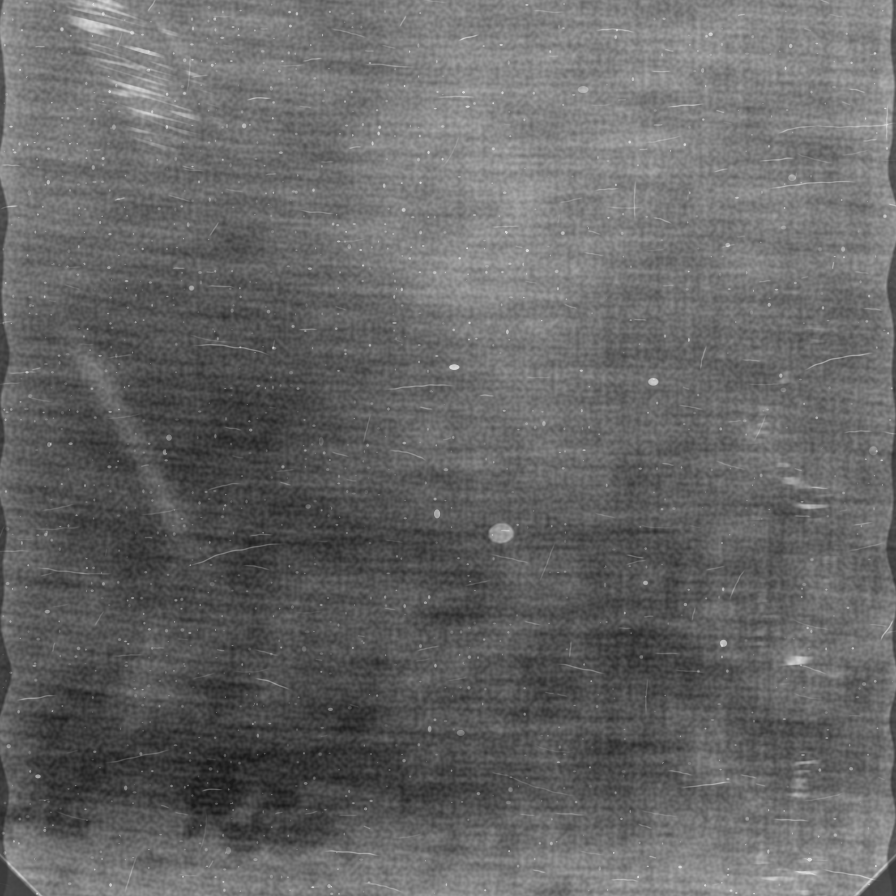
Give the GLSL for this texture, as a Shadertoy shader.

```glsl
#define BASE_TONE 0.335
#define GLOW 0.14
#define MOTTLE 0.24
#define BRUSH 0.085
#define GRAIN 0.13
#define DUST 0.30
#define SCRATCH 0.25
#define SCUFF 0.34
#define WEAR 0.20

float hash(vec2 p) {
    vec3 q = fract(p.xyx * 0.1031);
    q += dot(q, q.yzx + 33.33);
    return fract((q.x + q.y) * q.z);
}

vec2 hash2(vec2 p) {
    return vec2(hash(p), hash(p + 71.7));
}

float corner(vec2 cell, vec2 offset) {
    float a = 6.2832 * hash(cell + 200.0);
    return dot(vec2(cos(a), sin(a)), offset);
}

float gradientNoise(vec2 p) {
    vec2 i = floor(p), f = p - i, e = vec2(1, 0);
    vec2 u = f * f * f * (f * (f * 6.0 - 15.0) + 10.0);
    return mix(mix(corner(i, f), corner(i + e, f - e), u.x),
               mix(corner(i + e.yx, f - e.yx), corner(i + 1.0, f - 1.0), u.x), u.y);
}

float fbm(vec2 p) {
    float sum = 0.0, amp = 0.5;
    for (int i = 0; i < 5; i++) {
        sum += amp * gradientNoise(p);
        p = mat2(1.6, 1.2, -1.2, 1.6) * p + 17.3;
        amp *= 0.6;
    }
    return sum;
}

float below(float lo, float hi, float x) { return 1.0 - smoothstep(lo, hi, x); }

float blob(vec2 p, vec2 centre, vec2 size) {
    vec2 q = (p - centre) / size;
    return exp(-dot(q, q));
}

// Small irregular specks, at most one per cell
float dust(vec2 p, float cells, float share, float radius, float px) {
    vec2 id = floor(p * cells);
    vec2 centre = (id + 0.25 + 0.5 * hash2(id + cells)) / cells;
    vec2 q = (p - centre) * (0.7 + 0.7 * hash2(id + 31.0));
    float r = radius * (0.4 + 0.6 * hash(id + 53.0));
    float on = step(hash(id + 7.0 + cells), share);
    return on * (0.3 + 0.7 * hash(id + 91.0)) * below(r - px, r + px, length(q));
}

// Thin bent strokes, mostly close to horizontal
float scratches(vec2 p, float cells, float share, float px) {
    float sum = 0.0;
    vec2 g = p * cells, home = floor(g);
    for (int j = -1; j <= 1; j++)
    for (int i = -1; i <= 1; i++) {
        vec2 id = home + vec2(i, j), r = hash2(id + cells), s = hash2(id + 43.0);
        float a = (r.x - 0.55) * 0.6 + step(0.88, s.x) * 1.3;
        vec2 q = mat2(cos(a), -sin(a), sin(a), cos(a)) * (g - id - hash2(id + 19.0));
        float len = 0.12 + 0.55 * s.y * s.y;
        q.y += (r.y - 0.5) * 0.5 * q.x * q.x + 0.02 * gradientNoise(vec2(q.x * 6.0, r.y * 40.0));
        float line = below(0.0, 0.0007 + px, abs(q.y) / cells);
        float on = step(hash(id + 5.0 + cells), share) * (0.3 + 0.7 * r.y);
        sum += on * line * below(len * 0.6, len, abs(q.x));
    }
    return min(sum, 1.0);
}

// Broken parallel streaks along the x axis of q
float streaks(vec2 q, vec2 freq) {
    return smoothstep(0.02, 0.4, gradientNoise(q * freq));
}

// Broad light and shade
float plateTone(vec2 p, float mottle) {
    float tone = BASE_TONE + 0.13 * smoothstep(0.45, 0.95, p.y) + 0.06 * smoothstep(0.45, 0.9, p.x);
    tone += GLOW * blob(p, vec2(0.54, 0.71), vec2(0.14, 0.25));
    tone -= 0.08 * blob(p, vec2(0.24, 0.52), vec2(0.2, 0.24));
    tone -= 0.08 * blob(p, vec2(0.71, 0.25), vec2(0.09, 0.15));
    float stain = blob(p, vec2(0.24, 0.12), vec2(0.32, 0.09));
    tone -= stain * (0.11 + 0.13 * smoothstep(-0.05, 0.15, mottle));
    tone += WEAR * below(0.01, 0.13, p.y + 0.25 * mottle);
    tone += WEAR * 0.7 * exp(-max(p.x + 0.06 * mottle, 0.0) / 0.025);
    return tone + WEAR * 0.5 * exp(-(1.0 - p.x) / 0.02);
}

// Rubbed bands, hatching and the pale chip
float scuffs(vec2 p, float mottle) {
    mat2 tilt = mat2(0.87, 0.5, -0.5, 0.87);
    vec2 q = (p - vec2(0.145, 0.93)) * tilt;
    vec2 hatch = vec2(p.x * 0.96 - p.y * 0.28, p.x * 0.28 + p.y * 0.96);
    float band = below(0.02, 0.045, abs(q.x)) * below(0.06, 0.13, abs(q.y));
    band += 0.6 * below(0.002, 0.012, abs(q.x - 0.055)) * below(0.08, 0.14, abs(q.y));
    float sum = band * (0.2 + 0.8 * streaks(hatch, vec2(14, 160)));

    vec2 along = vec2(0.48, -0.88), d = p - vec2(0.06, 0.66);
    float t = dot(d, along), side = dot(d, vec2(0.88, 0.48)) - 0.15 * t * (0.38 - t);
    sum += 0.38 * exp(-side * side / 0.0002) * smoothstep(-0.06, 0.1, t) * below(0.2, 0.4, t);

    float column = exp(-pow((p.x - 0.885) / 0.035, 2.0)) * below(0.6, 0.7, p.y);
    float cluster = smoothstep(0.0, 0.4, gradientNoise(p * vec2(22, 17) + 4.0));
    sum += 1.3 * column * cluster * streaks(p, vec2(22, 130));

    float chip = length((p - vec2(0.56, 0.405)) * vec2(1.0, 1.25)) + 0.008 * mottle;
    return sum + 0.8 * below(0.011, 0.015, chip);
}

void mainImage(out vec4 fragColor, in vec2 fragCoord) {
    vec2 p = fragCoord / iResolution.xy;
    float px = 0.7 / iResolution.y;
    float mottle = fbm(p * 9.0 + 3.0);
    float tone = plateTone(p, mottle);
    tone += MOTTLE * mottle * mix(1.5, 0.6, smoothstep(0.1, 0.55, p.y));

    // Brushed surface and fine grain
    vec2 b = vec2(p.x, p.y + 0.06 * p.x + 0.01 * sin(p.x * 5.0));
    tone += BRUSH * (gradientNoise(b * vec2(9, 150)) + 0.7 * gradientNoise(b * vec2(5, 60) + 9.0));
    tone += BRUSH * 0.6 * gradientNoise(p * vec2(130, 7)) * smoothstep(0.2, 0.8, p.x);
    tone += GRAIN * (gradientNoise(p * 210.0) + 0.5 * gradientNoise(p * 110.0 + 5.0)) * 0.75;

    // Flecks and scratches
    float dirt = mix(1.0, 0.45, smoothstep(0.25, 0.6, p.x)) * (0.7 + mottle);
    float specks = dust(p, 110.0, 0.22 * dirt, 0.0016, px) + dust(p, 45.0, 0.2 * dirt, 0.0024, px);
    tone += DUST * (specks + 1.3 * dust(p, 13.0, 0.1, 0.0045, px));
    tone += SCRATCH * (scratches(p, 11.0, 0.3, px) + 0.7 * scratches(p + 2.0, 26.0, 0.3, px));
    tone += SCUFF * scuffs(p, mottle);

    // Chipped rim and clipped lower corners
    float rim = min(p.x, 1.0 - p.x) + 0.02 * gradientNoise(vec2(p.y * 14.0, step(0.5, p.x) * 9.0));
    tone *= mix(0.55, 1.0, smoothstep(0.002, 0.006, rim));
    float cut = min(p.x, 1.0 - p.x) + p.y - 0.042;
    tone = mix(tone, 0.2, 0.8 * below(-0.003, 0.003, cut));
    tone += 0.15 * below(0.0, 0.003, abs(cut - 0.004));

    fragColor = vec4(vec3(clamp(tone, 0.1, 0.85)), 1.0);
}
```
